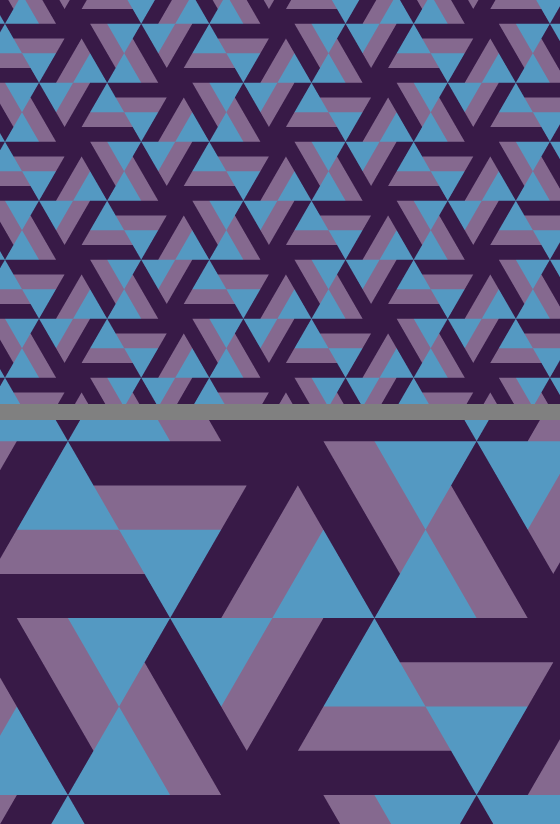
Top: the whole. Bottom: its middle third, enlarged.
Give the GLSL for this pattern, as a Shadertoy shader.

```glsl
// Flat-topped hexagons tile the plane; each splits into six equal triangles.
// Every triangle carries dark, lilac and blue bands parallel to its leading
// spoke, so the dark bands join into a pinwheel around each hexagon centre.

const float SIDE = 0.1686;                  // hexagon side, in canvas heights
const vec2 ORIGIN = vec2(0.4338, 0.5032);   // one hexagon centre
const float LILAC_START = 0.25;             // band limits, spoke to far corner
const float BLUE_START = 0.50;
const vec3 DARK = vec3(0.220, 0.100, 0.280);
const vec3 LILAC = vec3(0.520, 0.410, 0.560);
const vec3 BLUE = vec3(0.330, 0.600, 0.760);
const int SAMPLES = 4;                      // antialiasing grid, per axis

const float SECTOR = 1.04719755;            // 60 degrees
const float ROW = SIDE * 0.8660254;         // triangle height

// Offset from the nearest centre of the staggered hexagon lattice
vec2 hexCell(vec2 p) {
    vec2 period = vec2(3.0 * SIDE, 2.0 * ROW);
    vec2 a = mod(p + 0.5 * period, period) - 0.5 * period;
    vec2 b = mod(p, period) - 0.5 * period;
    return dot(a, a) < dot(b, b) ? a : b;
}

// Distance from the leading spoke: 0 on the spoke, 1 at the opposite corner
float spokeDistance(vec2 p) {
    float angle = mod(atan(p.y, p.x), SECTOR);
    return length(p) * sin(angle) / ROW;
}

vec3 pinwheelColor(vec2 p) {
    float band = spokeDistance(hexCell(p));
    if (band < LILAC_START) return DARK;
    return band < BLUE_START ? LILAC : BLUE;
}

void mainImage(out vec4 fragColor, in vec2 fragCoord) {
    // Average a grid of samples to smooth the edges
    vec3 color = vec3(0.0);
    for (int j = 0; j < SAMPLES; j++) {
        for (int i = 0; i < SAMPLES; i++) {
            vec2 jitter = (vec2(i, j) + 0.5) / float(SAMPLES) - 0.5;
            vec2 p = (fragCoord + jitter) / iResolution.y;
            color += pinwheelColor(p - ORIGIN);
        }
    }
    fragColor = vec4(color / float(SAMPLES * SAMPLES), 1.0);
}
```
